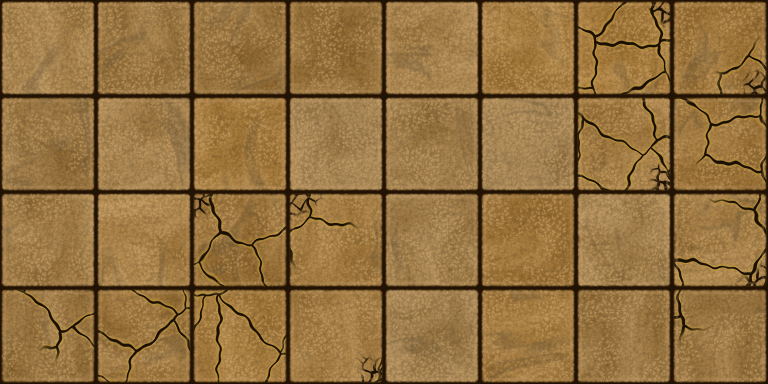
Give the GLSL for this texture, as a WebGL 2 fragment shader.

```glsl
#version 300 es
precision highp float;
// Worn ochre stone tiles with dark grout, smoky veins and branching cracks.
#define TILES vec2(8.0, 4.0)
#define GROUT 0.021
#define CORNER 0.035
#define CRACK_SCALE 1.5
#define CRACK_WIDTH 0.011
#define SHARD_SCALE 9.0
#define GRAIN_SCALE 23.0
#define GRAIN_DEPTH 0.16
#define VEIN_DEPTH 0.32

uniform vec2 u_resolution;
out vec4 outColor;

const vec3 OCHRE = vec3(0.59, 0.43, 0.20);
const vec3 SAND = vec3(0.62, 0.495, 0.315);
const vec3 PALE = vec3(0.76, 0.62, 0.41);
const vec3 SMOKE = vec3(0.40, 0.33, 0.22);
const vec3 GLOW = vec3(0.80, 0.64, 0.22);
const vec3 GROUT_EDGE = vec3(0.24, 0.16, 0.06);
const vec3 GROUT_DEEP = vec3(0.13, 0.07, 0.01);
const vec3 CRACK_DARK = vec3(0.10, 0.06, 0.01);

vec2 hash2(vec2 p) {
  uvec2 v = uvec2(ivec2(p) + 4096) * 1664525u + 1013904223u;
  v.x += v.y * 1664525u;
  v.y += v.x * 1664525u;
  v ^= v >> 16u;
  v.x += v.y * 1664525u;
  v.y += v.x * 1664525u;
  v ^= v >> 16u;
  return vec2(v >> 8u) / 16777216.0;
}

// Cellular noise: x = distance to nearest point, y = distance to cell border.
vec2 cellular(vec2 p) {
  vec2 cell = floor(p), f = p - cell, nearCell = vec2(0.0), toNear = vec2(8.0);
  for (int i = 0; i < 9; i++) {
    vec2 g = vec2(i % 3, i / 3) - 1.0;
    vec2 r = g + hash2(cell + g) - f;
    if (dot(r, r) < dot(toNear, toNear)) { toNear = r; nearCell = g; }
  }
  float border = 8.0;
  for (int i = 0; i < 25; i++) {
    vec2 g = nearCell + vec2(i % 5, i / 5) - 2.0;
    vec2 r = g + hash2(cell + g) - f, side = r - toNear;
    if (dot(side, side) > 1e-5)
      border = min(border, dot(0.5 * (toNear + r), normalize(side)));
  }
  return vec2(length(toNear), border);
}

// Layered, rotated and warped sines, roughly -1 to 1.
float clouds(vec2 p, int layers) {
  float sum = 0.0, amp = 0.6;
  for (int i = 0; i < layers; i++) {
    p = mat2(0.8, 0.6, -0.6, 0.8) * p * 1.8;
    p += 0.9 * sin(p.yx + 1.7);
    sum += amp * sin(p.x) * sin(p.y);
    amp *= 0.62;
  }
  return sum;
}

// Cracked tiles gather in a column and a stepped heap beside it.
bool isCracked(vec2 id) {
  float x = mod(id.x + 2.0, TILES.x);
  return x < 2.0 ? max(2.0 * x, id.y) > 1.0 : x < 6.0 && x >= 2.0 + 2.0 * id.y;
}

float stroke(float d, float width, float soft) {
  return 1.0 - smoothstep(width - soft, width + soft, d);
}

void main() {
  vec2 p = gl_FragCoord.xy / u_resolution * TILES;
  vec2 id = mod(floor(p), TILES), f = fract(p);
  float px = 0.7 * TILES.y / u_resolution.y;
  vec2 seed = hash2(id + 200.0), mood = hash2(id + 400.0);
  vec2 q = f + floor(seed * 40.0);
  bool cracked = isCracked(id);

  // Stone: tone per tile, cloudy mottling and crumbly grain
  float mottle = clouds(q * 2.3, 5), patches = clouds(q * 3.1 + 9.0, 4);
  float tone = (cracked ? 0.4 : 1.0) * mood.x + 0.35 * mottle;
  vec3 color = mix(OCHRE, SAND, clamp(tone, 0.0, 1.0));
  color *= mix(0.94, 1.05, mood.y) + 0.09 * mottle;
  float coarse = cellular(q * GRAIN_SCALE + 0.7 * patches).x;
  float fine = cellular(q * GRAIN_SCALE * 1.8 + 31.0).x;
  color *= 1.0 + GRAIN_DEPTH * (0.92 - coarse - fine);
  float specks = stroke(coarse + 0.5 * fine, 0.48, 0.2);
  color = mix(color, PALE, 0.45 * specks * smoothstep(-0.1, 0.5, patches));

  // Smoky veins, dark on one flank and pale on the other
  float bend = clouds(q * 0.9 + 5.0, 4);
  float veil = smoothstep(-0.15, 0.45, clouds(q * 1.3 + 21.0, 2));
  color = mix(color, SMOKE, VEIN_DEPTH * veil * exp(-pow(bend / 0.09, 2.0)));
  color = mix(color, PALE, 0.2 * veil * exp(-pow((bend - 0.16) / 0.06, 2.0)));

  // Cracks reach out from one corner, with small shards close to it
  if (cracked) {
    vec2 corner = step(0.5, hash2(id + 600.0)), spread = hash2(id + 800.0);
    float away = length(f - corner);
    float reach = mix(0.5, 1.7, spread.x);
    float longMask = 1.0 - smoothstep(reach - 0.2, reach, away);
    float shardMask = step(spread.y, 0.45) * (1.0 - smoothstep(0.22, 0.34, away + 0.1 * patches));
    vec2 bent = q + 0.018 * sin(q.yx * 17.0) + 0.008 * sin(q.yx * 43.0);
    float longLine = cellular(bent * CRACK_SCALE).y / CRACK_SCALE;
    float shardLine = cellular(bent * SHARD_SCALE).y / SHARD_SCALE;
    float width = CRACK_WIDTH * (1.0 + 0.5 * patches);
    color = mix(color, GLOW, 0.5 * longMask * stroke(longLine, 0.028, 0.018));
    color = mix(color, CRACK_DARK, longMask * stroke(longLine, width, px));
    color = mix(color, CRACK_DARK, shardMask * stroke(shardLine, width, px));
  }

  // Rounded tile edge, pale worn rim and grout
  vec2 box = abs(f - 0.5) - (0.5 - GROUT - CORNER);
  float edge = length(max(box, 0.0)) + min(max(box.x, box.y), 0.0) - CORNER;
  color = mix(color, PALE, 0.3 * exp(-pow((edge + 0.03) / 0.014, 2.0)));
  float ragged = edge + 0.008 * (coarse - 0.45);
  vec3 grout = mix(GROUT_EDGE, GROUT_DEEP, smoothstep(-0.004, 0.014, edge));
  color = mix(color, grout, smoothstep(-0.008 - px, 0.002 + px, ragged));
  outColor = vec4(color, 1.0);
}
```
